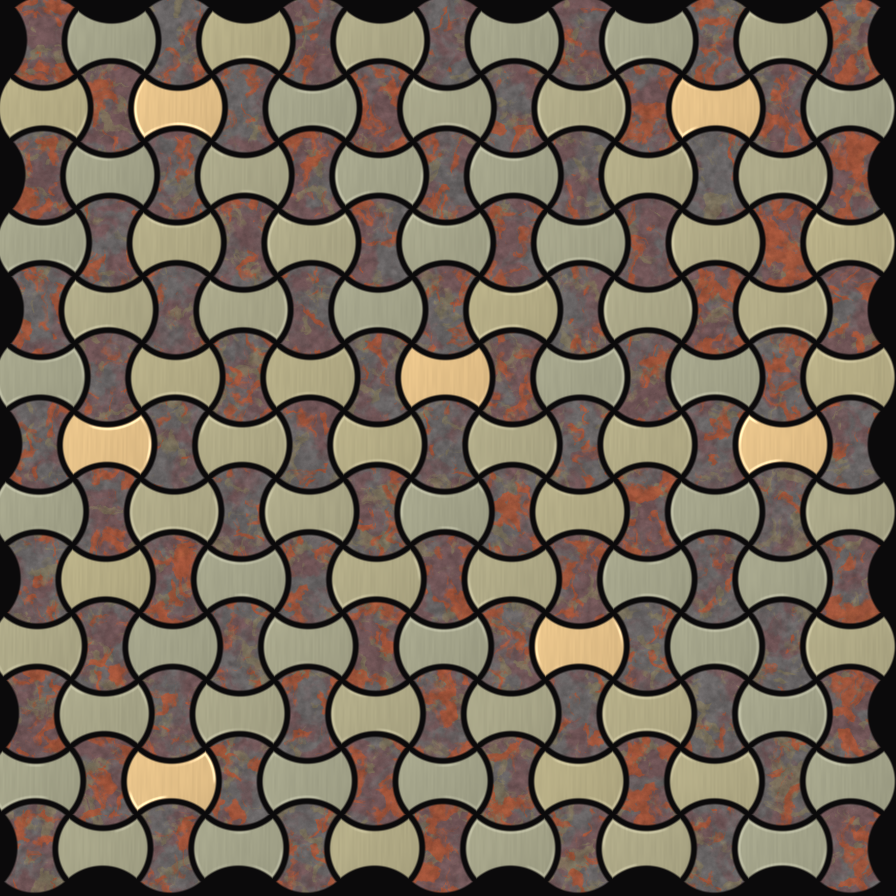
A WebGL 2 fragment shader for this pattern:

```glsl
#version 300 es
precision highp float;

uniform vec2 u_resolution;
out vec4 fragColor;

const float LAST = 12.0;        // index of the last row and column
const float ARC_RADIUS = 0.725; // in cells
const float ARC_BULGE = 0.2;
const float GROUT_HALF = 0.043;

const vec3 GROUT = vec3(0.045, 0.038, 0.042);
const vec3 SAGE = vec3(0.635, 0.635, 0.535);
const vec3 STRAW = vec3(0.705, 0.67, 0.515);
const vec3 GOLD = vec3(0.89, 0.75, 0.53);
const vec3 SLATE = vec3(0.40, 0.385, 0.385);
const vec3 PLUM = vec3(0.43, 0.325, 0.33);
const vec3 RUST = vec3(0.64, 0.315, 0.20);
const vec3 OLIVE = vec3(0.49, 0.45, 0.34);

float hash(vec2 p) {
    vec3 h = fract(vec3(p.xyx) * 0.1031);
    h += dot(h, h.yzx + 33.33);
    return fract((h.x + h.y) * h.z);
}

float noise(vec2 p) {
    vec2 i = floor(p), f = fract(p);
    f = f * f * (3.0 - 2.0 * f);
    return mix(mix(hash(i), hash(i + vec2(1, 0)), f.x),
               mix(hash(i + vec2(0, 1)), hash(i + vec2(1, 1)), f.x), f.y);
}

float fbm(vec2 p) {
    float sum = 0.0, amp = 0.53;
    for (int i = 0; i < 4; i++) {
        sum += amp * noise(p);
        p = mat2(1.6, 1.2, -1.2, 1.6) * p + 17.3;
        amp *= 0.5;
    }
    return sum;
}

// Canvas to cell coordinates, rows counted downward, left side slightly slanted
vec2 toCells(vec2 uv) {
    float row = (1.0 - uv.y - 0.0456) / 0.0751;
    float left = mix(0.0495, 0.039, row / LAST);
    return vec2(LAST * (uv.x - left) / (0.949 - left), row);
}

bool isMetal(vec2 tile) {
    return mod(tile.x + tile.y, 2.0) > 0.5;
}

// Returns the tile index in xy and the distance to its outline in z
vec3 spoolTile(vec2 q) {
    vec2 cell = floor(q + 0.5);
    vec2 p = q - cell;
    bool wide = isMetal(cell);
    vec2 s = abs(wide ? p : p.yx);
    float waist = length(vec2(s.x, 0.5 - ARC_BULGE + ARC_RADIUS - s.y)) - ARC_RADIUS;
    float bulge = ARC_RADIUS - length(vec2(s.x - 0.5 - ARC_BULGE + ARC_RADIUS, s.y));
    if (waist < 0.0) cell += wide ? vec2(0, sign(p.y)) : vec2(sign(p.x), 0);
    return vec3(cell, min(abs(waist), abs(bulge)));
}

// Sparse accents: a mirrored pair and one drifting single per band of rows
float goldMask(vec2 tile) {
    float found = 0.0;
    for (int i = 0; i < 7; i++) {
        float band = float(i / 3), slot = float(i % 3);
        vec2 pairTile = vec2(6.0 + (2.0 * slot - 1.0) * (4.0 + mod(band, 2.0)), 1.0 + 5.0 * band);
        vec2 singleTile = vec2(6.0 + 2.0 * band, 5.0 + 4.0 * band);
        vec2 spot = slot < 1.5 ? pairTile : singleTile;
        found = max(found, 1.0 - step(0.5, distance(tile, spot)));
    }
    return found;
}

vec3 metalColor(vec2 q, vec2 tile, float edge) {
    float gold = goldMask(tile);
    float tint = smoothstep(0.35, 0.95, hash(tile + 41.0));
    vec3 color = mix(mix(SAGE, STRAW, tint), GOLD, gold);
    vec2 p = q - tile;
    // Vertical brushing, soft sheen and a broken bright rim
    color *= 1.0 + 0.05 * (noise(q * vec2(38.0, 3.0)) - 0.5) - 0.05 * p.x - 0.04 * p.y;
    float rim = smoothstep(0.035, 0.0, abs(edge - GROUT_HALF - 0.025));
    float glint = smoothstep(0.5, 0.8, noise(q * 2.3 + 9.0));
    return color + rim * glint * (0.10 + 0.14 * gold);
}

vec3 stoneColor(vec2 q, vec2 tile) {
    vec2 p = q + 7.0 * vec2(hash(tile), hash(tile + 23.0));
    float wear = hash(tile + 71.0) - 0.5;
    vec2 warp = 0.6 * vec2(fbm(p * 3.0), fbm(p * 3.0 + 31.0));
    vec3 color = mix(SLATE, PLUM, smoothstep(0.32, 0.64, fbm((p + warp) * 3.2) + 0.22 * wear));
    color = mix(color, OLIVE, 0.7 * smoothstep(0.55, 0.72, fbm((p - warp) * 5.0 + 50.0)));
    float rust = fbm((p + warp) * vec2(5.5, 4.5) + 90.0) + 0.13 * wear;
    color = mix(color, RUST, 0.85 * smoothstep(0.54, 0.70, rust));
    return color * (0.82 + 0.38 * fbm(p * 11.0));
}

void main() {
    vec2 q = toCells(gl_FragCoord.xy / u_resolution);
    vec3 spool = spoolTile(q);
    vec2 tile = spool.xy;
    vec3 color = isMetal(tile) ? metalColor(q, tile, spool.z) : stoneColor(q, tile);

    // Grout lines, then the bare ground beyond the sheet
    float soft = max(0.02, 0.8 * 13.3 / min(u_resolution.x, u_resolution.y));
    float face = smoothstep(GROUT_HALF - soft, GROUT_HALF + soft, spool.z);
    vec2 inside = step(vec2(-0.5), tile) * step(tile, vec2(LAST + 0.5));
    fragColor = vec4(mix(GROUT, color, face * inside.x * inside.y), 1.0);
}
```
